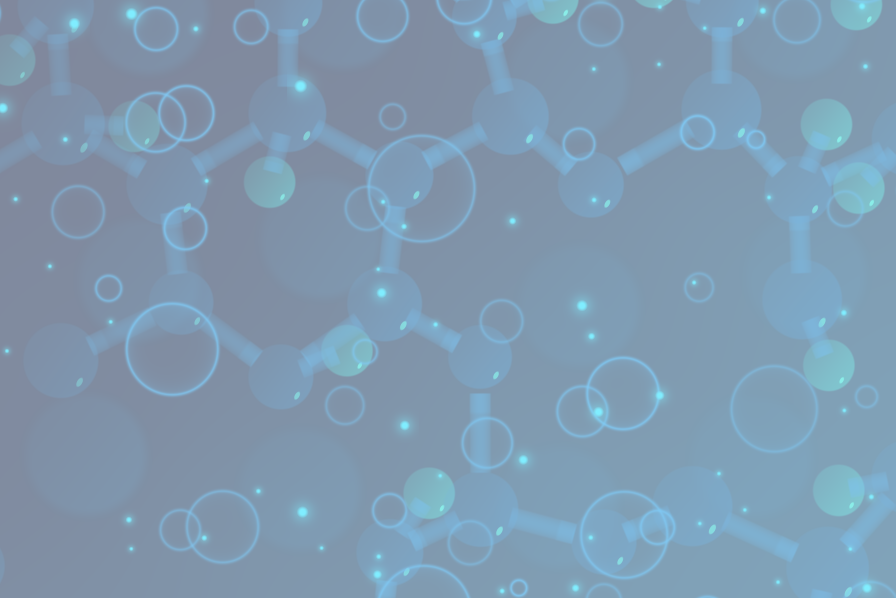
Write a Shadertoy shader that draws this background.

```glsl
vec2 hash2(vec2 p) {
    vec3 q = fract(p.xyx * vec3(0.1031, 0.1030, 0.0973));
    q += dot(q, q.yzx + 33.33);
    return fract((q.xx + q.yz) * q.zy);
}

float cornerSlope(vec2 corner, vec2 offset) {
    return dot(hash2(corner + 50.0) * 2.0 - 1.0, offset);
}

float gradientNoise(vec2 p) {
    vec2 i = floor(p), f = fract(p), u = f * f * (3.0 - 2.0 * f), e = vec2(1.0, 0.0);
    float low = mix(cornerSlope(i, f), cornerSlope(i + e, f - e), u.x);
    float high = mix(cornerSlope(i + e.yx, f - e.yx), cornerSlope(i + 1.0, f - 1.0), u.x);
    return mix(low, high, u.y);
}

float disc(vec2 p, float radius, float soft) {
    return 1.0 - smoothstep(-soft, soft, length(p) - radius);
}

// Translucent ball, lit from the lower right, with a small glint
vec3 paintBall(vec3 col, vec2 p, float radius, vec3 tint, float alpha, float soft) {
    float reach = radius + soft;
    if (dot(p, p) > reach * reach) return col;
    float light = smoothstep(-1.0, 1.0, dot(p / radius, vec2(0.55, -0.45)));
    col = mix(col, tint, disc(p, radius, soft) * alpha * mix(0.35, 0.85, light));
    vec2 g = p - radius * vec2(0.5, -0.58);
    g = vec2(dot(g, vec2(0.5, 0.866)), dot(g, vec2(-0.866, 0.5)) * 1.9);
    float glint = disc(g, radius * 0.13, soft) * step(soft, radius * 0.1);
    return mix(col, vec3(0.54, 0.93, 0.91), glint * min(1.0, alpha * 1.3));
}

// Glassy rod that is brightest along its axis and at its far end
vec3 paintRod(vec3 col, vec2 p, vec2 a, vec2 b, float width, float alpha, float soft) {
    float span = length(b - a);
    vec2 axis = (b - a) / span, q = p - a;
    float along = dot(q, axis), across = abs(dot(q, vec2(-axis.y, axis.x)));
    if (across > width + soft || abs(along - 0.5 * span) > 0.5 * span + soft) return col;
    float mask = 1.0 - smoothstep(-soft, soft, across - width);
    mask *= 1.0 - smoothstep(-soft, soft, abs(along - 0.5 * span) - 0.5 * span);
    float core = 1.0 - min(1.0, across * across / (width * width));
    float tip = smoothstep(0.72, 0.78, along / span);
    return mix(col, vec3(0.49, 0.76, 0.93), mask * alpha * (0.2 + 0.4 * core + 0.18 * tip));
}

vec2 atomPosition(vec2 cell, float kind, float bond) {
    vec2 site = vec2(1.732 * (cell.x + 0.5 * cell.y), 1.5 * cell.y + kind - 0.5);
    return bond * (site + 0.28 * (hash2(cell + 4.0 + kind * 17.0) - 0.5));
}

bool atomPresent(vec2 cell, float kind) {
    return hash2(cell + 45.0 + kind * 9.0).x > 0.18;
}

// Loose honeycomb of atoms, with rods between neighbours and small side atoms
vec3 paintMolecules(vec3 col, vec2 p, float bond, float alpha, float soft) {
    float row = p.y / (1.5 * bond);
    vec2 home = floor(vec2(p.x / (1.732 * bond) - 0.5 * row, row));
    for (int k = 0; k < 4; k++) {
        vec2 cell = home + vec2(k % 2, k / 2);
        vec2 start = atomPosition(cell, 0.0, bond);
        bool present = atomPresent(cell, 0.0);
        for (int n = 0; n < 3; n++) {
            vec2 other = cell + (n == 0 ? vec2(0.0) : vec2(n - 1, -1.0));
            if (!present || !atomPresent(other, 1.0)) continue;
            vec2 end = atomPosition(other, 1.0, bond);
            col = paintRod(col, p, mix(start, end, 0.24), mix(start, end, 0.76), bond * 0.085, alpha, soft);
        }
        for (int s = 0; s < 2; s++) {
            float kind = float(s);
            if (!atomPresent(cell, kind)) continue;
            vec2 c = atomPosition(cell, kind, bond), h = hash2(cell + 77.0 + kind * 5.0);
            col = paintBall(col, p - c, bond * mix(0.26, 0.34, h.x), vec3(0.48, 0.70, 0.86), alpha * 0.75, soft);
            if (h.y > 0.32) continue;
            vec2 tip = c + bond * 0.58 * vec2(cos(h.x * 6.283), sin(h.x * 6.283));
            col = paintBall(col, p - tip, bond * 0.21, vec3(0.50, 0.86, 0.87), alpha, soft);
            col = paintRod(col, p, mix(c, tip, 0.3), mix(c, tip, 0.85), bond * 0.08, alpha, soft);
        }
    }
    return col;
}

// Offset from a random centre that keeps a margin inside its grid cell
vec2 scatterOffset(vec2 p, float size, float margin, float seed) {
    vec2 cell = floor(p / size);
    return p - size * (cell + mix(vec2(margin), vec2(1.0 - margin), hash2(cell + seed)));
}

// Thin circles with a faint inner sheen
vec3 paintBubbles(vec3 col, vec2 p, float size, float share, float soft, float seed) {
    vec2 h = hash2(floor(p / size) + seed + 31.0);
    float radius = size * mix(0.07, 0.27, h.x);
    vec2 q = scatterOffset(p, size, radius / size + 0.03, seed);
    float d = length(q) - radius, edge = d / (soft + 0.0012);
    float line = exp(-min(edge * edge, 40.0));
    float sheen = disc(q, radius, soft) * exp(min(d, 0.0) / (radius * 0.16));
    float alpha = step(h.y, share) * mix(1.0, 0.5, h.y / share);
    return mix(col, vec3(0.50, 0.79, 0.96), alpha * min(1.0, 0.65 * line + 0.28 * sheen));
}

// Glowing dots with a halo
vec3 paintSparks(vec3 col, vec2 p, float size, float share, float soft, float seed) {
    vec2 h = hash2(floor(p / size) + seed + 57.0), q = scatterOffset(p, size, 0.2, seed);
    float radius = mix(0.003, 0.010, h.x * h.x * h.x);
    float halo = 0.4 * exp(-min(dot(q, q) / (radius * radius * 4.0), 40.0));
    float glow = max(halo, disc(q, radius, soft + radius * 0.4));
    return mix(col, vec3(0.50, 0.93, 1.0), glow * step(h.y, share));
}

void mainImage(out vec4 fragColor, in vec2 fragCoord) {
    vec2 p = fragCoord / iResolution.y;
    float soft = 1.0 / iResolution.y;
    // Hazy diagonal backdrop with blurred far balls
    float haze = 0.55 * p.x + 0.5 * (1.0 - p.y) + 0.12 * gradientNoise(p * 3.0);
    vec3 col = mix(vec3(0.50, 0.535, 0.615), vec3(0.50, 0.638, 0.725), smoothstep(0.1, 1.35, haze));
    col = paintBall(col, scatterOffset(p, 0.37, 0.32, 11.0), 0.1, vec3(0.49, 0.69, 0.82), 0.25, 0.012);

    float glow = mix(0.5, 0.95, smoothstep(0.0, 0.8, p.x));
    col = paintMolecules(col, p + vec2(0.06, 0.03), 0.205, 0.8 * glow, soft * 1.2);
    for (int i = 0; i < 2; i++) {
        float layer = float(i), seed = 7.0 + 20.0 * layer;
        col = paintBubbles(col, p + 0.13, mix(0.33, 0.17, layer), mix(0.8, 0.5, layer), soft, seed);
        col = paintSparks(col, p + 0.07, mix(0.16, 0.11, layer), 0.3, soft, seed + 90.0);
    }
    fragColor = vec4(col, 1.0);
}
```
